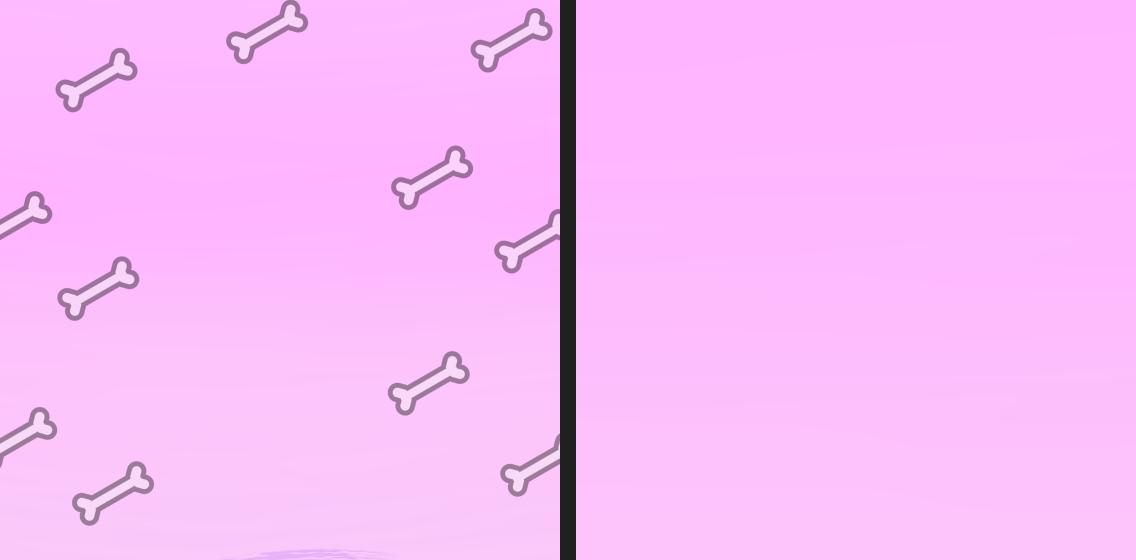
Left, the full canvas; right, a detail of the centre.
Give the GLSL for this pattern, as a Shadertoy shader.

```glsl
// Slanted outlined bones scattered over a soft pink vertical gradient.
// Bones are capsule distance fields placed along zigzag columns; faint brush
// strands and a lavender dry-brush arc on the lower edge come from value noise.

float hash(vec2 p) {
    p = fract(p * vec2(0.1031, 0.1137));
    p += dot(p, p.yx + 33.3);
    return fract((p.x + p.y) * p.x * 17.0);
}

float noise(vec2 p) {
    vec2 i = floor(p), f = fract(p);
    f = f * f * (3.0 - 2.0 * f);
    return mix(mix(hash(i), hash(i + vec2(1, 0)), f.x),
               mix(hash(i + vec2(0, 1)), hash(i + vec2(1, 1)), f.x), f.y);
}

float capsule(vec2 p, vec2 a, vec2 b, float radius) {
    vec2 pa = p - a, ba = b - a;
    return length(pa - ba * clamp(dot(pa, ba) / dot(ba, ba), 0.0, 1.0)) - radius;
}

// Signed distance to the bone's filled body; mirrored on both axes
float bone(vec2 p) {
    p = abs(mat2(0.866, -0.5, 0.5, 0.866) * p);
    float shaft = capsule(p, vec2(0.0), vec2(0.05, 0.0), 0.0073);
    float knob = capsule(p, vec2(0.0485, 0.0055), vec2(0.0565, 0.0137), 0.0086);
    return min(shaft, knob);
}

// Four columns of three bones, measured from the top left
vec2 boneCentre(int column, int row) {
    vec4 columnX = vec4(0.18, 0.03, 0.77, 0.935);
    vec4 firstY = vec4(0.134, 0.411, 0.318, 0.066);
    vec2 cell = vec2(column, row);
    vec2 jitter = vec2(hash(cell + 7.0), hash(cell + 19.0)) - 0.5;
    vec2 c = vec2(columnX[column], firstY[column] + 0.375 * float(row));
    c += jitter * vec2(0.07, 0.03);
    // The bone that drops below the canvas returns at the top middle
    if (c.y > 1.08) c = vec2(0.477, 0.057);
    return vec2(c.x, 1.0 - c.y);
}

vec3 background(vec2 uv) {
    float y = uv.y + 0.012 * (noise(uv * vec2(2.0, 5.0)) - 0.5);
    vec3 pink = mix(vec3(0.985, 0.785, 0.982), vec3(0.99, 0.77, 0.985),
                    smoothstep(0.0, 0.36, y));
    pink = mix(pink, vec3(1.0, 0.705, 1.0), smoothstep(0.3, 0.66, y));
    pink = mix(pink, vec3(0.995, 0.73, 1.0), smoothstep(0.66, 1.0, y));

    // Faint, gently curved brush strands
    float bend = uv.y + 0.03 * sin(uv.x * 4.0);
    float strand = noise(vec2(uv.x * 3.0, bend * 55.0)) - 0.5;
    pink.g += 0.009 * strand * (0.4 + noise(uv * 4.0));

    // Dry-brush arc on the lower edge
    float x = uv.x - 0.58;
    float depth = 0.02 - 0.5 * x * x - uv.y;
    float bristle = noise(vec2(uv.x * 14.0, depth * 420.0));
    float grain = noise(vec2(uv.x * 70.0, depth * 600.0 + 40.0));
    float smear = smoothstep(-0.001, 0.003, depth)
                * smoothstep(0.3, 0.65, 0.6 * bristle + 0.4 * grain)
                * smoothstep(0.37, 0.41, uv.x) * (1.0 - smoothstep(0.62, 0.73, uv.x));
    return mix(pink, vec3(0.87, 0.65, 0.97), 0.7 * smear);
}

void mainImage(out vec4 fragColor, in vec2 fragCoord) {
    vec2 uv = fragCoord / iResolution.y;
    float edge = 0.75 / iResolution.y;
    vec3 color = background(uv);

    float d = 1e3;
    for (int column = 0; column < 4; column++)
        for (int row = 0; row < 3; row++)
            d = min(d, bone(uv - boneCentre(column, row)));

    // Translucent outline and pale body
    vec3 outline = color * 0.615;
    vec3 body = mix(color, vec3(0.965, 0.9, 0.965), 0.6);
    color = mix(color, outline, 1.0 - smoothstep(-edge, edge, d - 0.0088));
    color = mix(color, body, 1.0 - smoothstep(-edge, edge, d));
    fragColor = vec4(color, 1.0);
}
```
